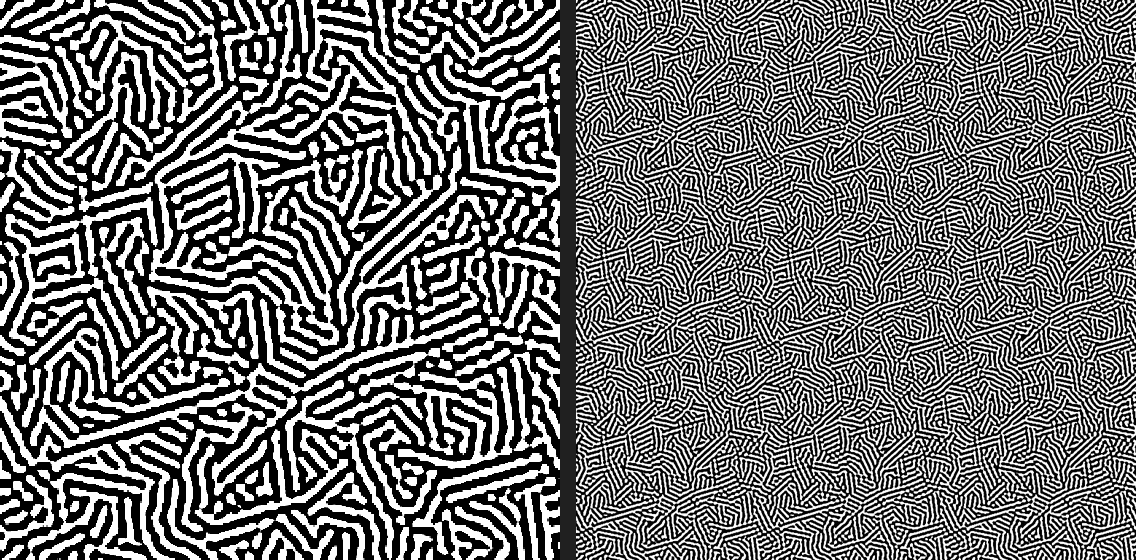
Left: one tile. Right: repeated 3 by 3.
Give the GLSL for this pattern, as a Shadertoy shader.

```glsl
// Tiling black and white labyrinth of winding, even-width stripes on a fine cell grid.

#define STRIPES 39.0     // stripe periods across the canvas
#define SPREAD 0.12      // relative variation of the wavelengths
#define SECTORS 10       // competing stripe directions
#define WAVES 4          // plane waves in each direction sector
#define TAP_STEP 0.3     // spacing of the filter taps, in stripe periods
#define REACH 0.6        // filter radius, in stripe periods
#define SOFTNESS 0.1     // lower values even out the stripes more
#define BIAS 0.2         // higher values break white stripes at junctions
#define THRESHOLD 0.25   // higher values give less white
#define CELLS 256.0      // grid cells across the canvas
#define SEED 17u

const float PI = 3.14159;
const float TAU = 6.28318;
const vec3 BLACK = vec3(0.0);
const vec3 WHITE = vec3(1.0);

float hash(uint n) {
    n = (n ^ 61u) ^ (n >> 16);
    n *= 9u;
    n ^= n >> 4;
    n *= 0x27d4eb2du;
    n ^= n >> 15;
    return float(n & 0xffffu) / 65536.0;
}

// Cosines and sines of 0, 1, 2 and 3 times an angle
vec4 cosMultiples(float c) {
    return vec4(1.0, c, 2.0 * c * c - 1.0, (4.0 * c * c - 3.0) * c);
}

vec4 sinMultiples(float c, float s) {
    return s * vec4(0.0, 1.0, 2.0 * c, 4.0 * c * c - 1.0);
}

// Makes weak and strong stripes equal
vec4 compress(vec4 v) {
    v -= BIAS;
    return v * inversesqrt(v * v + SOFTNESS);
}

// Filter weights of one row of taps: activator centre, inhibitor ring
vec4 tapWeights(float row) {
    vec4 column = vec4(0.0, 1.0, 2.0, 3.0);
    vec4 radius = TAP_STEP * sqrt(column * column + row * row);
    vec4 x = max(TAU * radius, 0.7);
    vec4 falloff = exp(-0.5 * radius * radius / (REACH * REACH));
    vec4 weight = cos(x - 0.25 * PI) * inversesqrt(x) * falloff;
    weight.x *= 0.5;                       // the axes are visited twice
    return row < 0.5 ? 0.5 * weight : weight;
}

// Complex wave sum of one direction sector, and its local wave vector
vec2 sectorWave(int sector, vec2 p, out vec2 localWave) {
    vec2 sum = vec2(0.0);
    vec2 slopeX = vec2(0.0);
    vec2 slopeY = vec2(0.0);
    for (int i = 0; i < WAVES; i++) {
        uint id = uint(sector * WAVES + i) * 3u + SEED * 131u;
        float angle = PI * (float(sector) + hash(id)) / float(SECTORS);
        float cycles = STRIPES * (1.0 + SPREAD * (2.0 * hash(id + 1u) - 1.0));
        // Whole cycles make the field wrap
        vec2 wave = round(cycles * vec2(cos(angle), sin(angle)));
        float phase = TAU * (dot(wave, p) + hash(id + 2u));
        vec2 turn = vec2(cos(phase), sin(phase));
        sum += turn;
        slopeX += wave.x * turn;
        slopeY += wave.y * turn;
    }
    localWave = vec2(dot(slopeX, sum), dot(slopeY, sum)) / (dot(sum, sum) + 0.02);
    return sum / sqrt(float(WAVES));
}

float labyrinth(vec2 p) {
    // Stripes on a 7 by 7 tap grid, split into even and odd parts
    mat4 evenEven = mat4(0.0);
    mat4 oddOdd = mat4(0.0);
    mat4 oddEven = mat4(0.0);
    mat4 evenOdd = mat4(0.0);
    float power = 0.0001;

    for (int sector = 0; sector < SECTORS; sector++) {
        vec2 wave;
        vec2 z = sectorWave(sector, p, wave);
        // The locally strongest direction suppresses the others
        float energy = dot(z, z);
        z *= energy * energy;
        power += dot(z, z);

        vec2 turn = wave * (TAU * TAP_STEP / STRIPES);
        vec2 c = cos(turn);
        vec2 s = sin(turn);
        vec4 cosX = cosMultiples(c.x);
        vec4 sinX = sinMultiples(c.x, s.x);
        vec4 cosY = cosMultiples(c.y);
        vec4 sinY = sinMultiples(c.y, s.y);
        evenEven += outerProduct(cosX, z.x * cosY);
        oddOdd += outerProduct(sinX, z.x * sinY);
        oddEven += outerProduct(sinX, z.y * cosY);
        evenOdd += outerProduct(cosX, z.y * sinY);
    }

    // Filter the compressed field over all four mirrored quadrants
    float scale = inversesqrt(power);
    float sum = 0.0;
    for (int row = 0; row < 4; row++) {
        vec4 weight = tapWeights(float(row));
        for (float side = -1.0; side < 1.5; side += 2.0) {
            vec4 even = scale * (evenEven[row] - side * evenOdd[row]);
            vec4 odd = scale * (oddEven[row] + side * oddOdd[row]);
            sum += dot(weight, compress(even - odd) + compress(even + odd));
        }
    }
    return sum;
}

void mainImage(out vec4 fragColor, in vec2 fragCoord) {
    // Snap to cell centres, with a one-pixel ramp at the cell borders
    vec2 pixel = CELLS / iResolution.xy;
    vec2 grid = fragCoord * pixel;
    vec2 border = floor(grid + 0.5);
    vec2 ramp = clamp((grid - border) / min(pixel, 1.0), -0.5, 0.5);
    float height = labyrinth((border + ramp) / CELLS) - THRESHOLD;
    float ink = clamp(height / clamp(fwidth(height), 0.001, 0.4) + 0.5, 0.0, 1.0);
    fragColor = vec4(mix(BLACK, WHITE, ink), 1.0);
}
```
